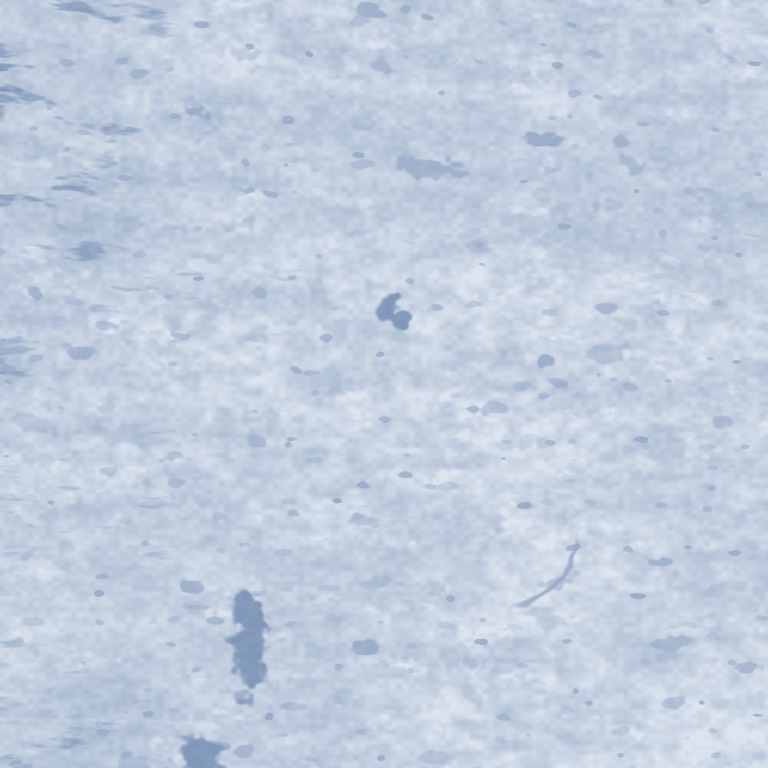
A WebGL 2 fragment shader for this texture:

```glsl
#version 300 es
precision highp float;

#define DARK vec3(0.48, 0.575, 0.715)
#define LIGHT vec3(0.865, 0.895, 0.935)
#define BASE_TONE 0.745
#define STREAK_SLOPE 0.07
#define BROAD_AMOUNT 0.22
#define STREAK_AMOUNT 0.26
#define GRAIN_AMOUNT 0.28
#define FINE_AMOUNT 0.24
#define FLAKE_AMOUNT 0.55
#define CHIP_CHANCE 0.24
#define EDGE 0.22

uniform vec2 u_resolution;
out vec4 fragColor;

// Integer hash of a lattice cell, 0 to 1
float hash(vec2 cell, uint seed) {
    uvec2 q = uvec2(ivec2(floor(cell)) + 4096);
    uint h = q.x * 1597u ^ q.y * 51749u ^ seed * 9781u;
    h = (h ^ (h >> 15u)) * 73471u;
    h = (h ^ (h >> 13u)) * 60493u;
    h = (h ^ (h >> 16u)) * 40503u;
    h ^= h >> 15u;
    return float(h & 65535u) / 65535.0;
}

// Smooth value noise centred on zero
float noise(vec2 p, uint seed) {
    vec2 i = floor(p), f = fract(p);
    f = f * f * (3.0 - 2.0 * f);
    float low = mix(hash(i, seed), hash(i + vec2(1, 0), seed), f.x);
    float high = mix(hash(i + vec2(0, 1), seed), hash(i + vec2(1, 1), seed), f.x);
    return mix(low, high, f.y) - 0.5;
}

// Sum of octaves, each turned into a new offset
float fbm(vec2 p, uint seed) {
    float sum = 0.0, amp = 0.6;
    for (uint k = 0u; k < 4u; k++) {
        sum += amp * noise(p, seed + k);
        p = p * 2.07 + 5.3;
        amp *= 0.62;
    }
    return sum;
}

// Ragged ellipse coverage
float chip(vec2 p, vec2 radius, float rag) {
    return smoothstep(EDGE, -EDGE, length(p / radius) - 1.0 + rag);
}

// Small chips scattered over grids of growing density
float scatteredChips(vec2 p, float rag) {
    float cover = 0.0;
    float scale = 8.0;
    for (uint k = 0u; k < 4u; k++) {
        vec2 q = p * scale + 0.37 * float(k);
        vec2 cell = floor(q);
        uint seed = 40u + k * 5u;
        vec2 centre = 0.3 + 0.4 * vec2(hash(cell, seed), hash(cell, seed + 1u));
        vec2 radius = vec2(0.13 + 0.15 * hash(cell, seed + 2u), 0.11);
        float strength = step(hash(cell, seed + 3u), CHIP_CHANCE);
        strength *= 0.15 + 0.6 * pow(hash(cell, seed + 4u), 2.0);
        cover = max(cover, strength * chip(q - cell - centre, radius, rag));
        scale *= 1.6;
    }
    return cover;
}

// Large gouges: centre and half size
const vec4 GOUGES[5] = vec4[5](
    vec4(0.326, 0.163, 0.020, 0.066), vec4(0.319, 0.212, 0.016, 0.020),
    vec4(0.503, 0.602, 0.016, 0.017), vec4(0.523, 0.585, 0.013, 0.012),
    vec4(0.262, 0.018, 0.025, 0.028));

float gouges(vec2 p, float rag) {
    float cover = 0.0;
    for (int k = 0; k < 5; k++)
        cover = max(cover, chip(p - GOUGES[k].xy, GOUGES[k].zw, rag));
    return cover;
}

// Thin curved scratch, fading at both ends
float curvedScratch(vec2 p, float wobble) {
    vec2 q = p - vec2(0.65, 0.31);
    float line = smoothstep(0.0045, 0.001, abs(length(q) - 0.102 + 0.006 * wobble));
    float angle = atan(q.y, q.x);
    return line * smoothstep(-1.5, -1.2, angle) * smoothstep(0.1, -0.4, angle);
}

void main() {
    vec2 p = gl_FragCoord.xy / u_resolution;
    vec2 s = vec2(p.x, p.y + STREAK_SLOPE * p.x * smoothstep(0.2, 0.9, p.y));
    s += 0.006 * vec2(noise(p * 30.0, 1u), noise(p * 30.0, 2u));

    // Mottled plaster: broad clouds, streaks and grain
    float broad = fbm(s * vec2(3.0, 5.0), 3u);
    float streak = fbm(s * vec2(7.0, 27.0), 9u);
    float grain = noise(s * vec2(48.0, 72.0), 15u);
    float fine = noise(p * vec2(125.0, 150.0), 17u);
    float tone = BASE_TONE + BROAD_AMOUNT * broad + STREAK_AMOUNT * streak
        + GRAIN_AMOUNT * grain * (0.7 + broad) + FINE_AMOUNT * fine * 0.8;

    // Pale worn specks
    float wear = fbm(s * vec2(24.0, 34.0), 21u);
    tone += 0.16 * smoothstep(0.2, 0.42, wear);

    // Flaked streaks, thickest along the left and upper left
    float left = smoothstep(0.48, 0.02, p.x);
    float zone = left * (0.55 + 0.45 * smoothstep(0.55, 0.9, p.y));
    float flake = fbm(s * vec2(9.0, 38.0), 27u) + 0.22 * grain + 0.12 * fine;
    float flaking = smoothstep(0.36, 0.56, flake + 0.2 * zone);
    tone -= FLAKE_AMOUNT * flaking * (0.35 + 0.65 * zone);
    tone -= 0.05 * zone;

    // Chips, gouges and scratches
    float rag = 0.9 * grain + 0.5 * fine;
    tone = mix(tone, 0.2, scatteredChips(s, rag * 1.3));
    tone = mix(tone, 0.08 + 0.08 * fine, gouges(p, rag * 0.8));
    tone = mix(tone, 0.25, 0.8 * curvedScratch(p, grain));
    float paleLine = smoothstep(0.004, 0.001, abs(p.y - 0.063 + 0.012 * p.x + 0.003 * grain));
    tone += 0.18 * paleLine * smoothstep(0.3, 0.2, p.x) * (0.7 + streak);

    fragColor = vec4(mix(DARK, LIGHT, clamp(tone, 0.0, 1.0)), 1.0);
}
```
